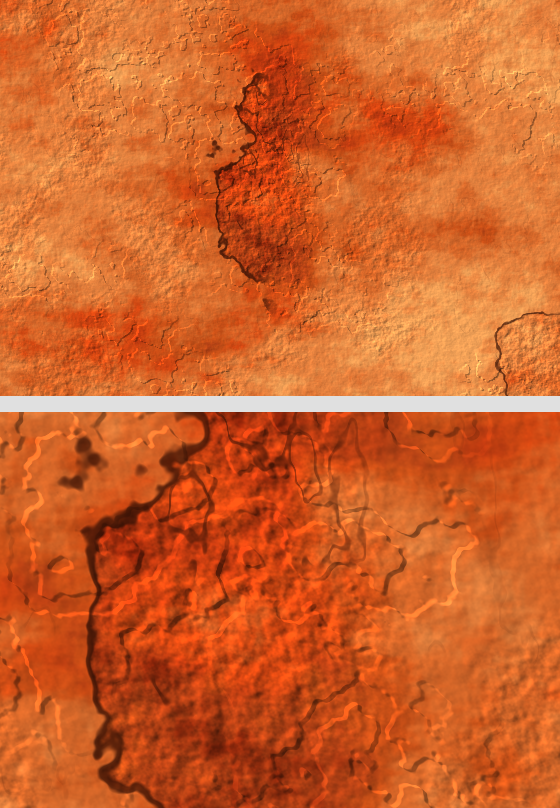
Top: the whole. Bottom: its middle third, enlarged.
Give the GLSL for this texture, as a Shadertoy shader.

```glsl
float hash(vec2 p) {
    vec3 q = fract(vec3(p.xyx) * 0.1031);
    q += dot(q, q.yzx + 33.33);
    return fract((q.x + q.y) * q.z);
}

float noise(vec2 p) {
    vec2 i = floor(p), f = fract(p);
    f = f * f * f * (f * (f * 6.0 - 15.0) + 10.0);
    return mix(mix(hash(i), hash(i + vec2(1, 0)), f.x),
               mix(hash(i + vec2(0, 1)), hash(i + vec2(1, 1)), f.x), f.y);
}

float fbm(vec2 p, int octaves) {
    float sum = 0.0, amp = 0.5, total = 0.0;
    for (int i = 0; i < octaves; i++) {
        sum += amp * noise(p);
        total += amp;
        amp *= 0.55;
        p = mat2(1.6, 1.2, -1.2, 1.6) * p + 17.3;
    }
    return sum / total;
}

float blob(vec2 p, vec2 center, vec2 radius) {
    vec2 q = (p - center) / radius;
    return exp(-dot(q, q));
}

// Ragged distance to a peeled patch
float patchDistance(vec2 p, vec2 center, vec2 radius) {
    float ragged = (fbm(p * 8.0 + 3.0, 5) - 0.5) * 0.13;
    return (length((p - center) / radius) - 1.0) * radius.x + ragged;
}

// Peeled area: crisp on its left rim, fading out to the right
float peeled(float dist, float side) {
    float soft = mix(0.004, 0.09, smoothstep(-0.02, 0.09, side));
    return smoothstep(soft, -soft, dist);
}

float rimCrack(float dist, float side, vec2 p) {
    float width = 0.0015 + 0.004 * noise(p * 28.0);
    return smoothstep(width + 0.002, width - 0.002, abs(dist)) * smoothstep(0.06, -0.04, side);
}

// Pitted grain, curled flakes and the recessed patches
float height(vec2 p, float rough, float recess) {
    float grain = fbm(p * 62.0, 4) * mix(0.35, 1.25, rough);
    float flake = fbm(p * 13.0 + 40.0, 5);
    float flaking = smoothstep(0.46, 0.66, fbm(p * 4.0 + 9.0, 3));
    float chips = smoothstep(0.56, 0.585, flake) + smoothstep(0.41, 0.385, flake);
    return grain + chips * flaking * 0.3 - recess * 0.3;
}

// Rust colours ordered from dark to light
vec3 rust(float t) {
    vec3 c = mix(vec3(0.50, 0.14, 0.04), vec3(0.69, 0.25, 0.08), smoothstep(-0.05, 0.14, t));
    c = mix(c, vec3(0.78, 0.31, 0.09), smoothstep(0.14, 0.31, t));
    c = mix(c, vec3(0.83, 0.40, 0.16), smoothstep(0.31, 0.50, t));
    c = mix(c, vec3(0.89, 0.50, 0.24), smoothstep(0.50, 0.72, t));
    return mix(c, vec3(0.95, 0.63, 0.34), smoothstep(0.72, 1.0, t));
}

void mainImage(out vec4 fragColor, in vec2 fragCoord) {
    vec2 p = fragCoord / iResolution.y;
    vec2 warped = p + 0.10 * (vec2(fbm(p * 4.0, 4), fbm(p * 4.0 + 31.0, 4)) - 0.5);

    // Broad stains
    float stain = 0.44 * blob(warped, vec2(0.72, 0.55), vec2(0.28, 0.55));
    stain += 0.40 * blob(warped, vec2(0.04, 0.95), vec2(0.18, 0.13));
    stain += 0.42 * blob(warped, vec2(0.03, 0.08), vec2(0.17, 0.15));
    stain += 0.32 * blob(warped, vec2(0.40, 0.13), vec2(0.22, 0.13));
    stain += 0.42 * blob(warped, vec2(1.20, 0.43), vec2(0.18, 0.08));
    stain += 0.36 * blob(warped, vec2(1.08, 0.64), vec2(0.15, 0.09));
    stain -= 0.15 * blob(warped, vec2(1.05, 0.17), vec2(0.13, 0.17));

    // Clouds, mottling and faint fibres
    float tone = 0.77 - stain;
    tone += (fbm(warped * vec2(4.0, 5.5) + 5.0, 6) - 0.5) * 0.85;
    tone += (fbm(p * vec2(17.0, 25.0), 5) - 0.5) * 0.50;
    tone += (noise(p * vec2(50.0, 190.0)) + noise(p * vec2(190.0, 50.0)) - 1.0) * 0.07;

    // Peeled patches
    vec2 middle = vec2(0.67, 0.49), corner = vec2(1.40, 0.06);
    float middleDist = patchDistance(p, middle, vec2(0.12, 0.26));
    float cornerDist = patchDistance(p, corner, vec2(0.15, 0.17));
    float middleSide = p.x - middle.x, cornerSide = p.x - corner.x;
    float middlePeel = peeled(middleDist, middleSide);
    float cornerPeel = peeled(cornerDist, cornerSide);
    tone -= middlePeel * 0.24 + cornerPeel * 0.10;

    // Relief lit from the upper left
    float rough = clamp(middlePeel + cornerPeel * 0.7
        + 0.6 * smoothstep(0.50, 0.70, fbm(p * 5.0 + 22.0, 4)), 0.0, 1.0);
    vec2 toLight = vec2(-0.0035, 0.0025);
    float recess = max(middlePeel, cornerPeel);
    float lightRecess = max(peeled(patchDistance(p + toLight, middle, vec2(0.12, 0.26)), middleSide),
                            peeled(patchDistance(p + toLight, corner, vec2(0.15, 0.17)), cornerSide));
    float relief = height(p, rough, recess) - height(p + toLight, rough, lightRecess);

    // Dark rims and short cracks
    float crack = max(rimCrack(middleDist, middleSide, p), rimCrack(cornerDist, cornerSide, p) * 0.8);
    float vein = abs(fbm(p * vec2(16.0, 9.0) + 70.0, 4) - 0.5);
    float pits = smoothstep(0.022, 0.006, vein) * smoothstep(0.52, 0.64, noise(p * 12.0 + 8.0));
    crack = max(crack, pits * (0.12 + 0.6 * middlePeel));

    vec3 color = rust(tone);
    float redness = smoothstep(0.45, 0.65, fbm(p * 6.0 + 55.0, 4)) * smoothstep(0.65, 0.25, tone);
    color *= mix(vec3(1.0), vec3(1.06, 0.88, 0.75), redness);
    color *= 1.0 + clamp(relief * 1.1, -0.55, 0.35);
    color = mix(color, vec3(0.22, 0.07, 0.02), crack * 0.75);
    fragColor = vec4(clamp(color, 0.0, 1.0), 1.0);
}
```
